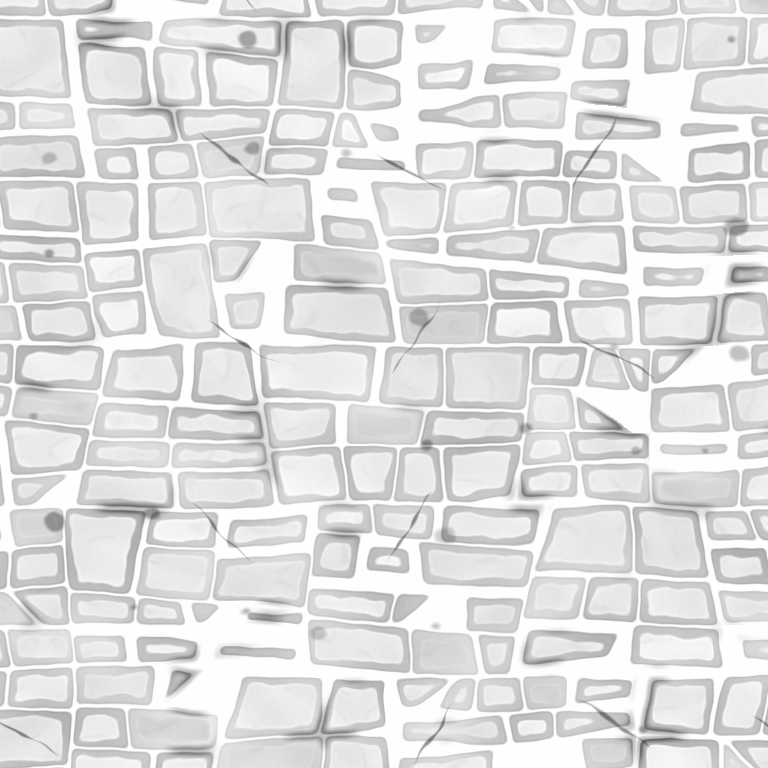
A Shadertoy shader for this texture map:

```glsl
// Dry stone wall: pale irregular blocks with grey rims, white joints, cracks and stains.

vec2 hash2(vec2 p) {
    vec3 q = fract(p.xyx * vec3(0.1031, 0.1030, 0.0973));
    q += dot(q, q.yzx + 33.33);
    return fract((q.xx + q.yz) * q.zy);
}

float corner(vec2 cell, vec2 offset) {
    float a = 6.2832 * hash2(cell + 71.0).x;
    return dot(vec2(cos(a), sin(a)), offset);
}

// Gradient noise, roughly -0.7 to 0.7
float noise(vec2 p) {
    vec2 i = floor(p), f = p - i, o = vec2(0, 1);
    vec2 u = f * f * f * (f * (f * 6.0 - 15.0) + 10.0);
    return mix(mix(corner(i, f), corner(i + o.yx, f - o.yx), u.x),
               mix(corner(i + o, f - o), corner(i + 1.0, f - 1.0), u.x), u.y);
}

float smoothMax(float a, float b, float k) {
    float h = max(k - abs(a - b), 0.0) / k;
    return max(a, b) + h * h * k * 0.25;
}

// Splits bands into stones by slanted cuts; returns depth inside the stone and its seed
vec2 stone(vec2 p) {
    float bandPos = p.y * 4.7 + 0.4, band = floor(bandPos);
    float seed = band + 17.0;
    float d = 0.0025 - min(fract(bandPos), 1.0 - fract(bandPos)) / 4.7;
    vec2 lo = vec2(-0.1, (band - 0.4) / 4.7), hi = vec2(1.1, (band + 0.6) / 4.7);
    for (int i = 0; i < 11; i++) {
        vec2 size = hi - lo, h = hash2(vec2(seed, 3.0)), g = hash2(vec2(seed, 8.0));
        bool level = size.x < 0.36 && size.y > 0.088 && (size.y > 0.14 || h.x > 0.25);
        bool chip = !level && size.x < 0.145;
        if (chip && h.y > 0.13) break;

        vec2 mid = mix(lo, hi, 0.5 + 0.26 * (g.x - 0.5));
        float slant = g.y - 0.5;
        vec2 n = normalize(level ? vec2(slant * 0.17, 1) : vec2(1, slant * (chip ? 3.0 : 0.4)));
        float side = dot(p - mid, n);
        float gap = 0.0016 + 0.007 * pow(hash2(vec2(seed, 21.0)).x, 4.0);
        d = smoothMax(d, gap - abs(side), 0.008);

        if (level) { if (side > 0.0) lo.y = mid.y; else hi.y = mid.y; }
        else       { if (side > 0.0) lo.x = mid.x; else hi.x = mid.x; }
        seed = floor(900.0 * hash2(vec2(seed, side > 0.0 ? 31.0 : 47.0)).x) + 20.0;
        // Some chips have fallen out
        if (chip) { d += 0.1 * step(0.7, hash2(vec2(seed, 61.0)).x); break; }
    }
    // A few stones are shrunken, leaving wide joints
    d += 0.011 * step(0.95, hash2(vec2(seed, 55.0)).x);
    return vec2(-d, seed);
}

// Tapered wobbly crack, at most one per coarse cell
float crack(vec2 p) {
    vec2 q = p * 4.0 + 0.3, cell = floor(q), h = hash2(cell + 130.0);
    if (h.x > 0.55) return 0.0;
    vec2 r = (fract(q) - 0.4 - 0.2 * hash2(cell + 151.0)) / 4.0;
    float a = h.y < 0.8 ? -0.8 + 0.5 * h.y : 1.0;
    r = mat2(cos(a), -sin(a), sin(a), cos(a)) * r;
    r.y += 0.008 * noise(p * 28.0);
    float taper = sqrt(max(1.0 - abs(r.x) / 0.06, 0.0));
    float width = 0.0045 * taper * (0.8 + 0.9 * noise(p * 40.0)) - 0.001;
    return smoothstep(-0.0012, 0.0025, width - abs(r.y));
}

// Soft round stains
float stain(vec2 p) {
    vec2 q = p * 8.0, cell = floor(q), h = hash2(cell + 210.0);
    if (h.x > 0.36) return 0.0;
    vec2 r = (fract(q) - 0.3 - 0.4 * hash2(cell + 233.0)) / 8.0;
    float radius = 0.004 + 0.011 * h.y * h.y;
    float dist = length(r * vec2(0.85, 1.1)) + 0.005 * noise(p * 50.0);
    return (0.5 + 0.5 * h.x / 0.36) * smoothstep(radius + 0.003, radius - 0.004, dist);
}

void mainImage(out vec4 fragColor, in vec2 fragCoord) {
    vec2 p = fragCoord / iResolution.y;
    float soft = max(0.0013, 0.8 / iResolution.y);

    // Wavy courses and rough outlines
    vec2 bend = vec2(noise(p * 5.0 + 9.0), noise(p * 4.0));
    vec2 rough = vec2(noise(p * 38.0), noise(p * 38.0 + 40.0));
    vec2 s = stone(p + 0.014 * bend + 0.002 * rough);
    // Joints widen in broad zones
    float depth = s.x - 0.011 * smoothstep(0.15, 0.5, noise(p * 4.5 + 31.0));
    vec2 tone = hash2(vec2(s.y, 77.0));

    // Pale face with soft facets and creases
    vec2 local = p + s.y * 0.37;
    float facet = noise(local * vec2(15.0, 20.0) + 1.5 * bend);
    float face = 0.922 + 0.05 * (tone.x - 0.5) + 0.05 * facet + 0.03 * noise(p * 3.0 + 5.0);
    face -= 0.03 * smoothstep(0.1, 0.0, abs(facet)) * smoothstep(-0.1, 0.3, noise(local * 26.0));
    face -= 0.08 * step(0.93, tone.y);

    // Grey rim, darker outside, with an uneven inner border
    float rim = 0.795 + 0.08 * (tone.y - 0.5) + 0.14 * noise(p * 9.0);
    rim -= 0.06 * smoothstep(0.004, 0.0, depth);
    float border = depth - 0.009 + 0.006 * noise(local * 24.0) + 0.0025 * noise(p * 50.0);
    face += 0.025 * smoothstep(0.006, 0.001, border);
    float shade = mix(rim, face, smoothstep(-soft, soft * 1.5, border));
    shade += 0.012 * noise(p * 170.0);

    // Joints, shadowed where neighbours touch, then dark marks
    shade = mix(0.995, shade, smoothstep(-soft, soft, depth));
    float contact = smoothstep(0.18, 0.5, noise(p * 10.0 + 17.0));
    shade -= 0.26 * contact * smoothstep(0.008, 0.001, abs(depth));
    shade *= 1.0 - 0.42 * crack(p);
    shade *= 1.0 - 0.34 * stain(p);
    fragColor = vec4(vec3(clamp(shade, 0.0, 1.0)), 1.0);
}
```
